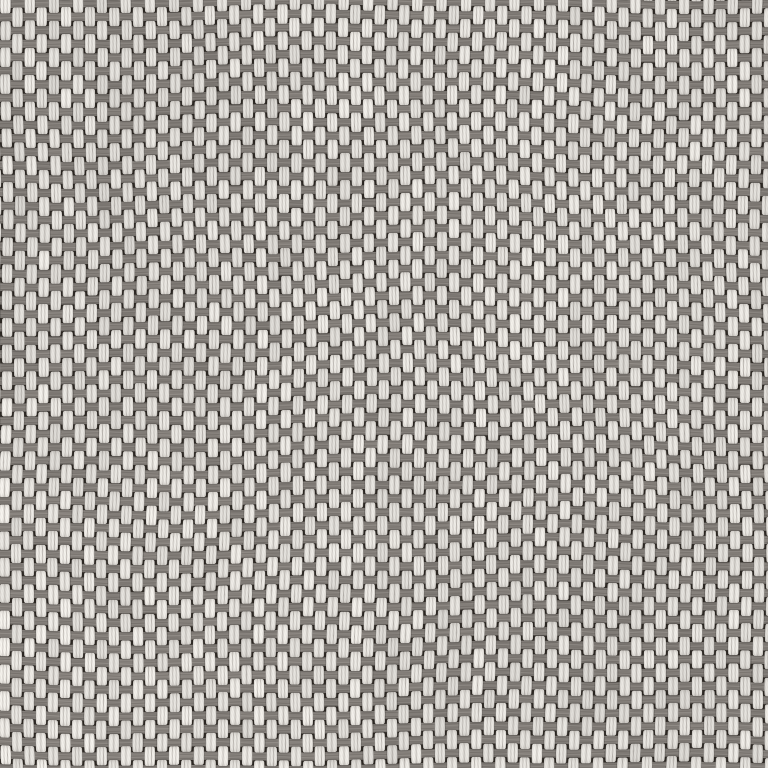
Write a WebGL 1 fragment shader that draws this texture.

```glsl
precision highp float;
// Plain-woven mesh fabric: pale vertical warp floats over grey horizontal weft.
// Each column holds floats two rows apart, offset by one row in every other column;
// dark slits show where neither thread covers the backing.

uniform vec2 u_resolution;

const float PI = 3.14159265;
const vec2 THREADS = vec2(63.4, 57.2);       // warp columns and weft rows
const vec2 FLOAT_HALF = vec2(0.435, 0.71);   // half size in columns, rows
const float FLOAT_ROUND = 0.17;              // corner radius in columns
const float WEFT_HALF = 0.31;                // half height in rows
const float SIZE_JITTER = 0.05;
const float TONE_JITTER = 0.07;
const float DRIFT = 0.14;                    // slow waviness of the threads

const vec3 WARP_LIGHT = vec3(0.92, 0.91, 0.89);
const vec3 WARP_SHADE = vec3(0.61, 0.59, 0.57);
const vec3 WEFT_LIGHT = vec3(0.56, 0.54, 0.52);
const vec3 WEFT_SHADE = vec3(0.42, 0.40, 0.38);
const vec3 GAP_COLOR = vec3(0.19, 0.17, 0.15);

float hash(vec2 p) {
  return fract(sin(dot(p, vec2(127.1, 311.7))) * 4375.85);
}

float roundedBox(vec2 p, vec2 halfSize, float radius) {
  vec2 q = abs(p) - halfSize + radius;
  return length(max(q, 0.0)) + min(max(q.x, q.y), 0.0) - radius;
}

// Coverage of a shape from its signed distance
float cover(float d, float blur) {
  return 1.0 - smoothstep(-blur, blur, d);
}

// Slow bends of the threads, continuous over the cloth
vec2 drift(vec2 uv) {
  return DRIFT * vec2(
    sin(uv.y * 7.0 + uv.x * 3.0) + 0.4 * sin(uv.y * 23.0 + uv.x * 11.0),
    sin(uv.x * 6.0 + uv.y * 2.0) + 0.4 * sin(uv.x * 19.0 - uv.y * 9.0));
}

// Two or three rounded filaments side by side, dimming towards the float ends
vec3 warpColor(vec2 local, vec2 id) {
  float count = 2.0 + step(0.55, hash(id + 3.7));
  float across = 0.5 + 0.5 * local.x;
  float strand = sqrt(abs(sin(PI * count * across)));
  float ends = pow(abs(local.y), 4.0);
  float grain = 0.06 * sin(local.y * 9.0 + local.x * 14.0 + 6.3 * hash(id));
  float light = (0.28 + 0.72 * strand) * (1.0 - 0.35 * ends) + grain;
  return mix(WARP_SHADE, WARP_LIGHT, clamp(light, 0.0, 1.0));
}

// Fine streaks along the weft, rounded at its upper and lower edges
vec3 weftColor(vec2 thread, float across, float row) {
  float seed = 6.3 * hash(vec2(row, 8.0));
  float streak = 0.5 + 0.3 * sin(across * 24.0 + seed + 0.8 * sin(thread.x * 0.9 + seed))
                     + 0.2 * sin(across * 43.0 + thread.x * 1.7);
  float body = 1.0 - 0.3 * across * across / (WEFT_HALF * WEFT_HALF);
  return mix(WEFT_SHADE, WEFT_LIGHT, clamp(streak * 0.6 + body * 0.4, 0.0, 1.0));
}

void main() {
  vec2 uv = gl_FragCoord.xy / u_resolution;
  vec2 thread = uv * THREADS + drift(uv);
  vec2 pixel = THREADS / u_resolution;
  float blur = max(0.6 * pixel.x, 0.04);
  float rowScale = THREADS.x / THREADS.y;

  // Column and the float nearest within it
  float column = floor(thread.x);
  float shifted = thread.y + mod(column, 2.0);
  vec2 id = vec2(column, floor(shifted * 0.5));
  vec2 local = vec2(fract(thread.x) - 0.5, mod(shifted, 2.0) - 1.0);
  local += SIZE_JITTER * (vec2(hash(id + 17.0), hash(id + 29.0)) - 0.5);
  vec2 halfSize = FLOAT_HALF;
  halfSize.y += SIZE_JITTER * (hash(id + 41.0) - 0.5);
  halfSize.x -= 0.05 * local.y * local.y;

  // Weft rows above the dark backing
  float row = floor(thread.y + 0.5);
  float across = thread.y - row;
  float weftTone = 1.0 + TONE_JITTER * (hash(vec2(floor(thread.x * 0.5), row)) - 0.5);
  float weftMask = cover((abs(across) - WEFT_HALF) * rowScale, blur);
  vec3 color = mix(GAP_COLOR, weftColor(thread, across, row) * weftTone, weftMask);

  // Warp float and the shadow it casts
  vec2 stretch = vec2(1.0, rowScale);
  float d = roundedBox(local * stretch, halfSize * stretch, FLOAT_ROUND);
  color *= 1.0 - 0.22 * exp(-max(d, 0.0) * 12.0);
  float warpTone = 1.0 + TONE_JITTER * (hash(id + 53.0) - 0.5)
                       + 0.5 * TONE_JITTER * (hash(vec2(column, 5.0)) - 0.5);
  color = mix(color, warpColor(local / halfSize, id) * warpTone, cover(d, blur));

  // Broad uneven lighting
  color *= 1.0 + 0.015 * sin(uv.x * 5.0 + 1.0) * cos(uv.y * 4.0) - 0.02 * uv.x * uv.y;
  gl_FragColor = vec4(clamp(color, 0.0, 1.0), 1.0);
}
```
